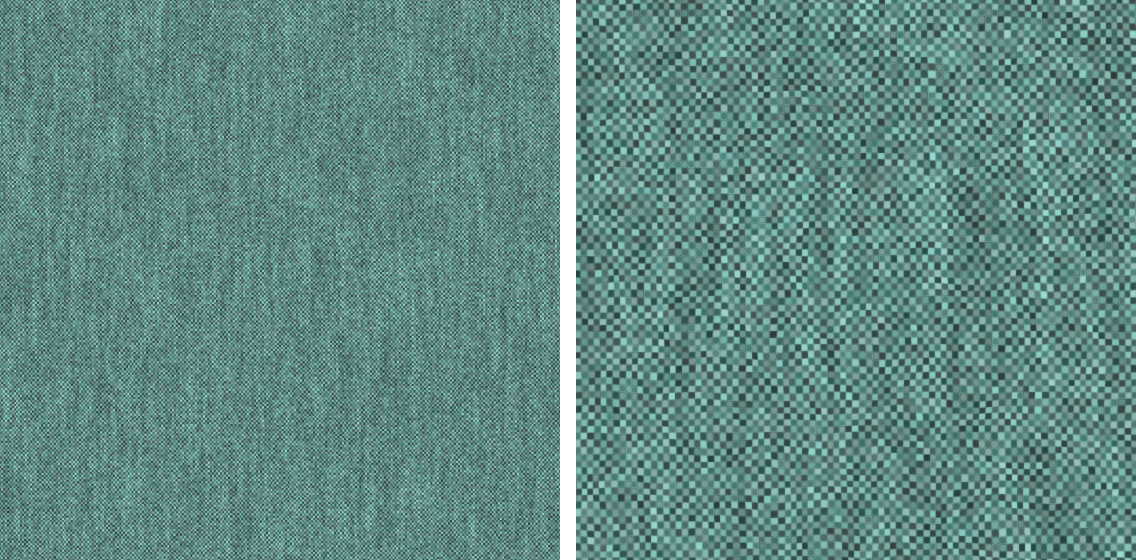
Left, the full canvas; right, a detail of the centre.
A WebGL 2 fragment shader for this texture:

```glsl
#version 300 es
precision highp float;

uniform vec2 u_resolution;
out vec4 fragColor;

#define THREADS vec2(266.0, 246.0)
#define WARP_COLOR vec3(0.492, 0.680, 0.650)
#define WEFT_COLOR vec3(0.250, 0.386, 0.367)
#define CREST_SHARPNESS 0.22
#define WARP_GRAIN 0.30
#define WEFT_GRAIN 0.60
#define SLUB 0.20
#define STREAK 0.12
#define MOTTLE 0.05
#define WOBBLE 0.60
#define HUE_SHIFT 0.06
#define SAMPLES 3

const float PI = 3.14159;

float hash(vec2 p) {
    vec3 q = fract(p.xyx * vec3(0.1031, 0.1030, 0.0973));
    q += dot(q, q.yzx + 33.33);
    return fract((q.x + q.y) * q.z);
}

float cornerSlope(vec2 corner, vec2 offset) {
    float angle = 2.0 * PI * hash(corner + 17.0);
    return dot(vec2(cos(angle), sin(angle)), offset);
}

float gradientNoise(vec2 p) {
    vec2 i = floor(p);
    vec2 f = p - i;
    vec2 s = f * f * f * (f * (f * 6.0 - 15.0) + 10.0);
    vec2 e = vec2(0.0, 1.0);
    float low = mix(cornerSlope(i, f), cornerSlope(i + e.yx, f - e.yx), s.x);
    float high = mix(cornerSlope(i + e, f - e), cornerSlope(i + e.yy, f - e.yy), s.x);
    return mix(low, high, s.y);
}

// Plain weave: pale warp crests alternate with dark weft hollows
vec3 weave(vec2 p) {
    vec2 cell = floor(p + 0.5);
    float checker = 0.5 + 0.5 * cos(PI * p.x) * cos(PI * p.y);
    float crest = smoothstep(CREST_SHARPNESS, 1.0 - CREST_SHARPNESS, checker);

    // Uneven dye along each warp thread and from crossing to crossing
    float slub = SLUB * gradientNoise(vec2(cell.x * 7.37, p.y * 0.04));
    float grain = hash(cell) - 0.5;
    vec3 warp = WARP_COLOR * (1.0 + slub + WARP_GRAIN * grain);
    vec3 weft = WEFT_COLOR * (1.0 + slub + WEFT_GRAIN * grain);

    vec3 tint = HUE_SHIFT * (hash(cell + 91.0) - 0.5) * vec3(1.0, -0.35, -0.25);
    return mix(weft, warp, crest) + tint;
}

void main() {
    vec2 uv = gl_FragCoord.xy / u_resolution.y;

    // Threads drift slightly off the regular grid
    vec2 drift = WOBBLE * vec2(gradientNoise(uv * vec2(60.0, 25.0)),
                               gradientNoise(uv * vec2(30.0, 55.0) + 40.0));

    // Average several points inside the pixel
    vec3 cloth = vec3(0.0);
    for (int j = 0; j < SAMPLES; j++) {
        for (int i = 0; i < SAMPLES; i++) {
            vec2 offset = (vec2(i, j) + 0.5) / float(SAMPLES) - 0.5;
            cloth += weave((uv + offset / u_resolution.y) * THREADS + drift);
        }
    }
    cloth /= float(SAMPLES * SAMPLES);

    // Long vertical streaks and faint patches
    float light = 1.0 + STREAK * gradientNoise(uv * vec2(75.0, 5.0) + 11.0);
    light += MOTTLE * gradientNoise(uv * vec2(24.0, 14.0) + 70.0);

    fragColor = vec4(clamp(cloth * light, 0.0, 1.0), 1.0);
}
```
